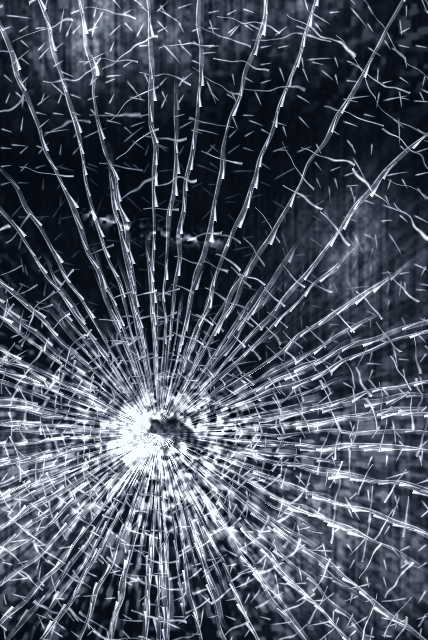
Write a Shadertoy shader that draws this texture.

```glsl
// Shattered dark glass: radial and ring cracks around a bright, crushed impact point.
#define IMPACT vec2(0.248, 0.323)
#define RAY_COUNT 44.0
#define FINE_RAY_COUNT 84.0
#define SECTOR_COUNT 40.0
#define RING_DENSITY 8.5
#define CRACK_WIDTH 0.0021
#define HAZE_GAIN 0.5
#define DUST_GAIN 0.55
#define TAU 6.2831853

float hash(vec2 p) {
  vec3 q = fract(p.xyx * vec3(0.1031, 0.1030, 0.0973));
  q += dot(q, q.yzx + 33.33);
  return fract((q.x + q.y) * q.z);
}

float noise(vec2 p) {
  vec2 i = floor(p), f = fract(p);
  f = f * f * (3.0 - 2.0 * f);
  return mix(mix(hash(i), hash(i + vec2(1, 0)), f.x),
             mix(hash(i + vec2(0, 1)), hash(i + vec2(1, 1)), f.x), f.y);
}

float stroke(float d, float w) {
  float px = 1.0 / iResolution.y;
  return 1.0 - smoothstep(w - px, w + px, abs(d));
}

float blob(vec2 p, vec2 c, vec2 size) {
  vec2 q = (p - c) / size;
  return exp(-dot(q, q));
}

float segment(vec2 p, vec2 a, vec2 b) {
  vec2 ab = b - a;
  return length(p - a - ab * clamp(dot(p - a, ab) / dot(ab, ab), 0.0, 1.0));
}

// A thin wandering crack with a second edge and stepped chips
float splinter(float angle, float r, float id) {
  float s = r * 30.0 + hash(vec2(id, 3)) * 9.0;
  float piece = hash(vec2(floor(s), id)), f = fract(s);
  float spread = smoothstep(0.0, 0.28, r);
  float side = angle * r + 0.008 * spread * (noise(vec2(s * 0.8, id)) - 0.5);
  float gap = spread * (0.002 + 0.005 * noise(vec2(s * 0.6, id + 40.0)));
  float shard = side - gap * (1.6 * piece - 0.3) + (f - 0.5) * 0.004 * spread;
  float line = stroke(side, 0.0009) * (0.5 + 0.5 * noise(vec2(s * 2.0, id + 7.0)));
  float twin = stroke(side - gap, 0.0007) * (0.3 + 0.5 * piece);
  float chip = stroke(shard, CRACK_WIDTH * (0.3 + 0.7 * spread) * (1.0 - f) * (0.4 + piece)) * step(0.3, piece);
  return max(max(line, twin), max(chip, 0.28 * stroke(side - gap * 0.5, gap * 0.5)));
}

float rayFan(float theta, float r, float count, float reach) {
  float u = theta / TAU * count;
  float id = mod(floor(u), count) + count;
  float middle = 0.25 + 0.5 * hash(vec2(id, 1));
  float len = reach * (0.5 + hash(vec2(id, 2)));
  return splinter((fract(u) - middle) * TAU / count, r, id) * (1.0 - smoothstep(len * 0.75, len, r));
}

// Broken arcs: each sector shifts, tilts or drops its piece
float rings(vec2 p, float theta, float r, float keep, float seed) {
  float u = theta / TAU * SECTOR_COUNT + seed * 0.37;
  float sector = mod(floor(u), SECTOR_COUNT) + seed * 51.0, f = fract(u);
  float q = RING_DENSITY * log(1.0 + 8.0 * r) + 0.3 * hash(vec2(sector, 6)) + seed * 0.43;
  q += (f - 0.5) * (hash(vec2(sector, 5)) - 0.5) * 0.6;
  q += 0.9 * noise(p * 8.0 + seed * 5.0) + 0.12 * noise(p * 50.0);
  float pick = hash(vec2(floor(q), sector));
  float spacing = (1.0 + 8.0 * r) / (8.0 * RING_DENSITY);
  float taper = abs(f - step(0.5, pick));
  float line = stroke((fract(q) - 0.5) * spacing, CRACK_WIDTH * mix(0.35, 1.0, taper * taper));
  return line * step(pick, keep) * (0.5 + 0.5 * noise(p * 60.0));
}

// Loose slivers, mostly lying across the rays
float slivers(vec2 p, float scale, float theta) {
  vec2 cell = floor(p * scale), q = fract(p * scale) - 0.5;
  float h = hash(cell + scale), a = (h - 0.5) * 2.4 - theta;
  vec2 dir = vec2(cos(a), sin(a));
  float along = dot(q, dir), across = dot(q, vec2(-dir.y, dir.x)) + (h - 0.5) * 0.3;
  float w = 0.0017 * clamp(0.5 - along, 0.0, 1.0);
  return stroke(across / scale, w) * (1.0 - smoothstep(0.2, 0.4, abs(along))) * step(0.5, hash(cell + 9.7));
}

void mainImage(out vec4 fragColor, in vec2 fragCoord) {
  vec2 p = fragCoord / iResolution.y, d = p - IMPACT;
  float r = length(d), theta = atan(d.x, d.y);
  float upper = smoothstep(0.3, 0.85, cos(theta - 0.2));
  float band = upper * smoothstep(0.13, 0.22, r) * (1.0 - smoothstep(0.4, 0.52, r));
  float bent = theta + 0.06 * (noise(p * 5.0) - 0.5);
  float grit = 0.55 * noise(p * 190.0) + 0.45 * noise(p * 85.0 + 4.0);

  // Dusty, scratched backing
  float haze = blob(p, vec2(0.58, 0.56), vec2(0.12, 0.15)) + blob(p, vec2(0.15, 0.95), vec2(0.13, 0.08))
    + 0.8 * blob(p, vec2(0.56, 0.16), vec2(0.18, 0.17)) + 0.8 * blob(p, vec2(0.02, 0.24), vec2(0.13, 0.12))
    + 0.5 * blob(p, vec2(0.40, 0.98), vec2(0.16, 0.06)) + 0.06;
  float scratches = mix(noise(p * vec2(210, 9)), noise(vec2(theta * 75.0, r * 12.0)), 0.45);
  float cloud = 0.6 * noise(p * 11.0) + 0.4 * noise(p * 31.0);
  float v = HAZE_GAIN * haze * (0.1 + scratches) * (0.2 + 1.3 * cloud) * (0.55 + 0.9 * grit);

  // Splintered dust, drawn out along the rays
  float dust = noise(vec2(theta * 48.0, r * 34.0)) * noise(p * 105.0 + 3.0);
  float amount = (1.0 - upper) * exp(-r * 2.6) + 0.8 * exp(-r * r / 0.02) + 0.3 * smoothstep(0.76, 0.95, p.y);
  v += DUST_GAIN * amount * smoothstep(0.12, 0.6, dust);

  // Radial cracks, the long ones reaching the top edge
  float cracks = rayFan(bent, r, RAY_COUNT, mix(0.9, 0.45, upper));
  cracks = max(cracks, 0.8 * rayFan(bent + 0.03, r, FINE_RAY_COUNT, mix(0.36, 0.22, upper)));
  float rays[10] = float[10](-0.39, -0.27, -0.17, -0.035, 0.11, 0.24, 0.36, 0.49, 0.73, 1.16);
  for (int i = 0; i < 10; i++) {
    float id = float(i) + 200.0, bend = 0.05 * (noise(vec2(r * 6.0, id * 4.0)) - 0.5);
    cracks = max(cracks, splinter(theta - rays[i] + bend, r, id));
  }

  // Ring cracks and slivers, sparse in the dark band
  float keep = mix(0.78, 0.4, band);
  cracks = max(cracks, rings(p, bent, r, keep, 0.0));
  cracks = max(cracks, 0.75 * rings(p, bent, r, keep * 0.75, 1.0));
  for (float i = 0.0; i < 3.0; i++)
    cracks = max(cracks, 0.75 * (1.0 - 0.75 * band) * slivers(p + i * 0.137, 17.0 + 10.0 * i, theta));
  v += cracks * (0.62 + 0.5 * grit) * mix(0.62, 1.0, smoothstep(0.02, 0.16, r));

  // Pale smear
  vec2 knee = vec2(0.22, 0.638);
  float smear = min(segment(p, vec2(0.14, 0.665), knee), segment(p, knee, vec2(0.34, 0.622)));
  v += 0.8 * exp(-smear * 170.0) * smoothstep(0.4, 0.75, grit);

  // Crushed glass, trailing to the lower right
  float crushed = 1.0 - smoothstep(0.03, 0.14, length((d - vec2(0.025, 0)) * vec2(0.82, 1.2)));
  crushed += 0.6 * exp(-segment(p, vec2(0.30, 0.24), vec2(0.43, 0.08)) * 50.0);
  v += crushed * (smoothstep(0.3, 0.8, grit) * 0.7 - 0.05);
  v += 0.85 * blob(p, vec2(0.21, 0.316), vec2(0.034, 0.042)) * (0.6 + 0.6 * grit);

  // Ragged dark hole
  vec2 h = mat2(0.94, 0.34, -0.34, 0.94) * (p - vec2(0.277, 0.325));
  float edge = length(h / vec2(0.046, 0.017)) + 0.8 * (noise(p * 95.0) - 0.5);
  v *= mix(0.1 + 0.25 * grit, 1.0, smoothstep(0.75, 1.15, edge));

  // Cold tint, strongest in the middle tones
  v = clamp(v + 0.012, 0.0, 0.97);
  vec3 tint = vec3(0, 0.018, 0.05) + v * (1.0 - v) * vec3(0, 0.06, 0.17);
  fragColor = vec4(min(v + tint, 1.0), 1.0);
}
```
